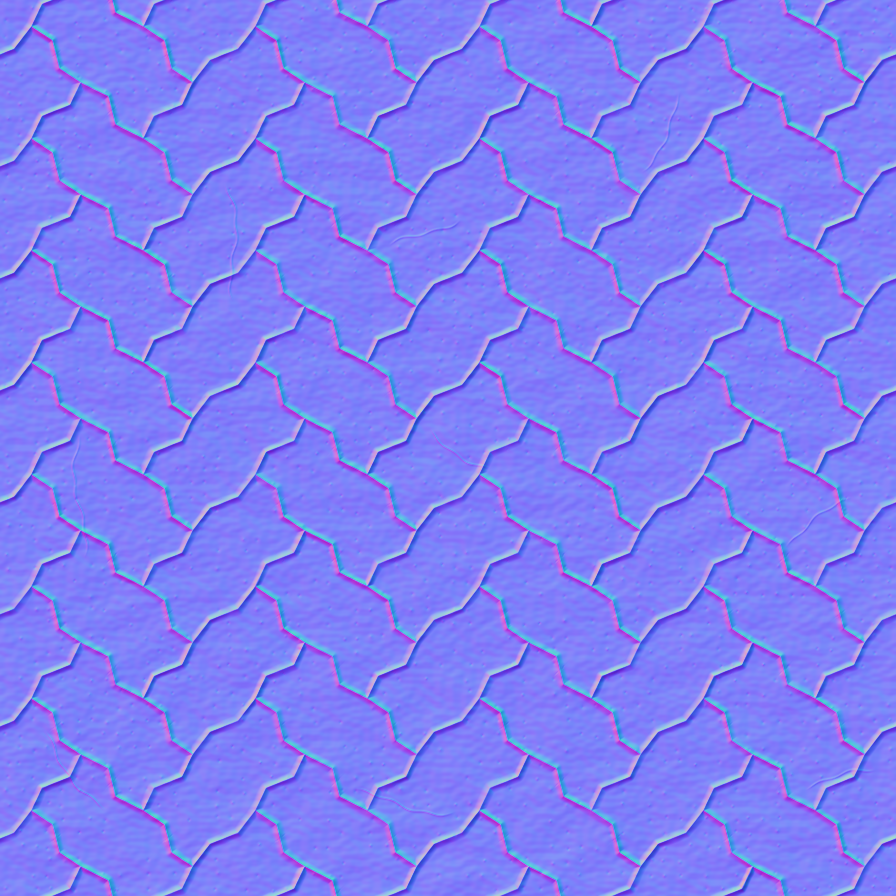
Write a WebGL 2 fragment shader that draws this texture map.

```glsl
#version 300 es
precision highp float;
// Tangent-space normal map (green down) of worn zigzag interlocking pavers in a herringbone bond.

uniform vec2 u_resolution;
out vec4 fragColor;

// Layout, in steps: one repeat is 4 x 2 steps, so 4 repeats across and 8 down
const float STEPS = 16.0;
const vec2 REPEAT = vec2(4.0, 2.0);
const vec2 FALL_START = vec2(0.5, 1.53);
const vec2 RISE_START = vec2(2.5, -0.47);
const vec2 FALL_BEND = vec2(0.063, -0.25);
const vec2 RISE_BEND = vec2(0.25, 0.10);
const float NODE_SHIFT = 0.06;

// Relief, in canvas widths
const float JOINT_WIDTH = 0.0066;
const float JOINT_DEPTH = 0.0038;
const float LIP_WIDTH = 0.015;
const float LIP_DEPTH = 0.0005;
const float JOINT_WOBBLE = 0.0016;
const float SWELL_HEIGHT = 0.0016;
const float GRAIN_HEIGHT = 0.00055;
const float SPECK_HEIGHT = 0.00055;
const float SPECK_CHANCE = 0.38;
const float SPECK_GRID = 64.0;
const float CRACK_WIDTH = 0.0026;
const float CRACK_DEPTH = 0.0006;
const int CRACK_GRID = 3;
const float SAMPLE_STEP = 0.0011;
const float BLUE_LEVEL = 0.98;

vec3 hash(vec2 cell, float seed) {
    uvec3 v = uvec3(cell, seed) * 1664525u + 1013904223u;
    v.x += v.y * v.z; v.y += v.z * v.x; v.z += v.x * v.y;
    v ^= v >> 16u;
    v.x += v.y * v.z; v.y += v.z * v.x; v.z += v.x * v.y;
    return vec3(v >> 16u) / 65536.0;
}

float cornerSlope(vec2 cell, vec2 offset, vec2 period, float seed) {
    float angle = 6.28318 * hash(mod(cell, period), seed).x;
    return dot(vec2(cos(angle), sin(angle)), offset);
}

// Gradient noise that wraps over the canvas
float noise(vec2 p, vec2 period, float seed) {
    vec2 q = p * period, c = floor(q), f = q - c;
    vec2 w = f * f * f * (f * (f * 6.0 - 15.0) + 10.0);
    vec2 x = vec2(1.0, 0.0), y = vec2(0.0, 1.0);
    float low = mix(cornerSlope(c, f, period, seed), cornerSlope(c + x, f - x, period, seed), w.x);
    float high = mix(cornerSlope(c + y, f - y, period, seed), cornerSlope(c + 1.0, f - 1.0, period, seed), w.x);
    return mix(low, high, w.y);
}

// Rounded bowl: 1 at the centre, 0 beyond the given radius
float bowl(float d, float radius) {
    float t = max(1.0 - d / radius, 0.0);
    return t * t;
}

float segment(vec2 p, vec2 a, vec2 b) {
    vec2 ab = b - a;
    return length(p - a - ab * clamp(dot(p - a, ab) / dot(ab, ab), 0.0, 1.0));
}

// One S-shaped paver side, symmetric about its middle
float sideDistance(vec2 p, vec2 middle, vec2 bend, vec2 end) {
    vec2 d = p - middle;
    d -= REPEAT * round(d / REPEAT);
    d *= dot(d, end) < 0.0 ? -1.0 : 1.0;
    return min(segment(d, vec2(0.0), bend), segment(d, bend, end));
}

// Three falling and three rising sides bound the two pavers of a repeat
float jointDistance(vec2 p) {
    vec2 q = p * STEPS, fall = vec2(1.0, -1.0), rise = vec2(1.0);
    float d = 1e3;
    for (int k = 0; k < 3; k++) {
        float along = float(k) + 0.5;
        vec2 shift = vec2(k == 1 ? -NODE_SHIFT : NODE_SHIFT, 0.0);
        d = min(d, sideDistance(q, FALL_START + along * fall, FALL_BEND, 0.5 * fall - shift));
        d = min(d, sideDistance(q, RISE_START + along * rise, RISE_BEND, 0.5 * rise - shift));
    }
    return d / STEPS;
}

// Sparse hairline cracks, one per coarse cell
float cracks(vec2 p) {
    float depth = 0.0;
    for (int i = 0; i < CRACK_GRID * CRACK_GRID; i++) {
        vec2 cell = vec2(i % CRACK_GRID, i / CRACK_GRID);
        vec3 r = hash(cell, 7.0), s = hash(cell, 8.0);
        vec2 d = p - (cell + 0.15 + 0.7 * r.xy) / float(CRACK_GRID);
        d -= round(d);
        float angle = 3.14159 * r.z, reach = mix(0.035, 0.075, s.x);
        d = vec2(dot(d, vec2(cos(angle), sin(angle))), dot(d, vec2(-sin(angle), cos(angle))));
        float curve = 0.007 * sin(d.x * 40.0 + 6.0 * s.y) + 0.0015 * sin(d.x * 170.0 + 6.0 * s.z);
        float fade = 1.0 - smoothstep(0.7 * reach, reach, abs(d.x));
        depth = max(depth, fade * bowl(abs(d.y - curve), CRACK_WIDTH));
    }
    return depth;
}

// Small raised grains and pits
float specks(vec2 p) {
    vec2 q = p * SPECK_GRID, cell = mod(floor(q), SPECK_GRID);
    vec3 r = hash(cell, 5.0), s = hash(cell, 6.0);
    float sign_ = s.y < 0.6 ? 1.0 : -1.0;
    return step(s.x, SPECK_CHANCE) * sign_ * bowl(length(fract(q) - 0.32 - 0.36 * r.xy), mix(0.17, 0.32, r.z));
}

float height(vec2 p) {
    float swell = noise(p, vec2(20.0, 32.0), 1.0);
    float grain = noise(p, vec2(88.0, 136.0), 2.0);
    float wear = noise(p, vec2(27.0), 3.0);
    float joint = max(jointDistance(p) + JOINT_WOBBLE * (0.6 * wear + 0.4 * grain), 0.0);
    float h = SWELL_HEIGHT * swell + GRAIN_HEIGHT * grain + SPECK_HEIGHT * specks(p);
    h -= JOINT_DEPTH * (1.0 + 0.4 * swell) * bowl(joint, JOINT_WIDTH * (1.0 + 0.5 * wear));
    return h - LIP_DEPTH * bowl(joint, LIP_WIDTH) - CRACK_DEPTH * cracks(p);
}

void main() {
    vec2 p = gl_FragCoord.xy / u_resolution;
    vec2 e = vec2(SAMPLE_STEP, 0.0);
    vec2 slope = vec2(height(p + e) - height(p - e), height(p + e.yx) - height(p - e.yx)) / (2.0 * SAMPLE_STEP);
    vec3 normal = normalize(vec3(-slope.x, slope.y, 1.0));
    fragColor = vec4((0.5 + 0.5 * normal) * vec3(1.0, 1.0, BLUE_LEVEL), 1.0);
}
```
